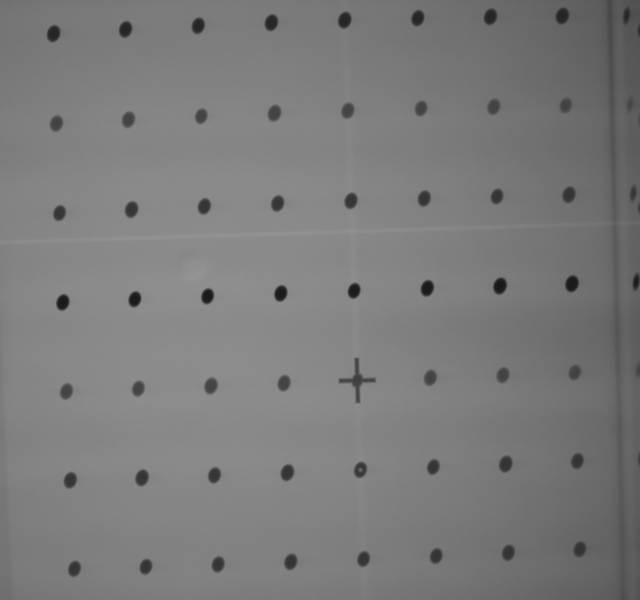
Write a Shadertoy shader that draws this pattern.

```glsl
// Lengths are fractions of the canvas height, y runs downward.
const vec2 GRID_ORIGIN = vec2(0.5903, 0.4847);
const float PITCH = 0.1222;
const vec2 DOT_RADIUS = vec2(0.0105, 0.0132);
const float DOT_BLUR = 0.0026;
const float ROW_TONE[7] = float[7](0.13, 0.25, 0.19, 0.08, 0.25, 0.19, 0.19);
const ivec2 CROSS_CELL = ivec2(0, 1);
const ivec2 CHIPPED_CELL = ivec2(0, 2);
const vec2 CROSS_ARM = vec2(0.0305, 0.0375);
const float CROSS_HALF_WIDTH = 0.0036;
const float CROSS_TONE = 0.23;
const float WALL_TONE = 0.552;
const vec2 LIGHT_CENTER = vec2(0.35, 0.53);
const vec2 LIGHT_FALLOFF = vec2(0.28, 0.27);
const vec2 DENT_CENTER = vec2(0.319, 0.443);
const float DENT_RADIUS = 0.025;

vec2 hash2(vec2 p) {
    return fract(sin(vec2(dot(p, vec2(127.1, 311.7)), dot(p, vec2(269.5, 183.3)))) * 4375.85);
}

// Distance to the nearest scattered cell point
float cellular(vec2 p) {
    vec2 cell = floor(p);
    float nearest = 2.0;
    for (int y = -1; y <= 1; y++)
        for (int x = -1; x <= 1; x++) {
            vec2 c = cell + vec2(x, y);
            nearest = min(nearest, length(c + hash2(c) - p));
        }
    return nearest;
}

float bump(float d, float width) {
    return exp(-d * d / (width * width));
}

float fill(float d) {
    float soft = max(DOT_BLUR, 0.75 / iResolution.y);
    return 1.0 - smoothstep(-soft, soft, d);
}

float ellipse(vec2 p, vec2 r) {
    return (length(p / r) - 1.0) * r.x;
}

float box(vec2 p, vec2 halfSize) {
    vec2 d = abs(p) - halfSize;
    return length(max(d, 0.0)) + min(max(d.x, d.y), 0.0);
}

// Grid node with perspective skew and lens bend
vec2 node(float i, float j) {
    float x = i * (1.0 - 0.0011 * j - 0.00045 * j * j)
            - 0.0007 * i * i * i - 0.0011 * i * i + 0.043 * j;
    float y = 1.225 * j - 0.0018 * j * j
            - (0.0352 + 0.0015 * j) * i + (0.0011 - 0.0009 * j) * i * i;
    return GRID_ORIGIN + PITCH * vec2(x, y);
}

float wall(vec2 p) {
    // Uneven light and faint horizontal bands
    vec2 d = p - LIGHT_CENTER;
    float tone = WALL_TONE - dot(LIGHT_FALLOFF, d * d);
    tone += 0.004 * sin(p.y * 41.0 + 0.5) + 0.003 * sin(p.y * 67.0 + p.x);
    tone -= 0.025 * bump(p.y - 0.56, 0.06) * smoothstep(0.2, 1.0, p.x);

    // Panel seams
    tone += 0.028 * bump(p.y - 0.404 + 0.031 * p.x, 0.0035);
    tone += 0.014 * bump(p.x - 0.574 - 0.034 * p.y, 0.006);

    // Folds at both sides
    float fold = p.x - 1.016 - 0.023 * p.y;
    tone -= 0.055 * bump(fold, 0.005) * (1.0 - 0.5 * p.y);
    tone -= 0.02 * smoothstep(-0.025, 0.0, fold);
    tone += 0.022 * bump(fold - 0.016, 0.007);
    float edge = p.x - 0.045 * (p.y - 0.55);
    tone -= 0.025 * (1.0 - smoothstep(-0.004, 0.006, edge));
    tone -= 0.018 * bump(p.x, 0.016) * bump(p.y - 0.54, 0.12);

    // Shallow dent, lit from one side
    vec2 q = (p - DENT_CENTER) / DENT_RADIUS;
    float rim = bump(length(q) - 0.75, 0.32);
    tone += 0.035 * rim * dot(q, vec2(0.5, 0.65)) + 0.016 * exp(-dot(q, q) * 2.0);

    // Cloudy wear and small specks
    tone += 0.007 * (cellular(p * vec2(9.0, 15.0)) - 0.5);
    tone += 0.006 * (cellular(p * 90.0) - 0.5);
    return tone;
}

void mainImage(out vec4 fragColor, in vec2 fragCoord) {
    vec2 p = vec2(fragCoord.x, iResolution.y - fragCoord.y) / iResolution.y;
    float tone = wall(p);

    for (int j = -3; j <= 3; j++)
        for (int i = -4; i <= 4; i++) {
            ivec2 cell = ivec2(i, j);
            bool folded = i == 4;
            vec2 v = p - node(float(i), float(j));
            vec2 radius = DOT_RADIUS * (0.96 + 0.08 * hash2(vec2(cell)).x);
            if (folded) { v.x += 0.011; radius.x *= 0.5; }

            // Horizontal smear beside the mark
            tone -= 0.03 * bump(v.y, 0.009) * exp(-abs(v.x - 0.006) / 0.018);

            float ink = ROW_TONE[j + 3];
            float d = ellipse(v + vec2(0.12 * v.y, 0.0), radius);
            if (cell == CROSS_CELL) {
                vec2 w = v + vec2(-0.03 * v.y, 0.02 * v.x);
                float arms = min(box(w, vec2(CROSS_ARM.x, CROSS_HALF_WIDTH)),
                                 box(w, vec2(CROSS_HALF_WIDTH, CROSS_ARM.y)));
                d = min(arms, d + 0.001);
                ink = CROSS_TONE;
            }
            // Second edge of the folded column
            if (folded && j < 0)
                d = min(d, ellipse(p - vec2(1.067, node(4.0, float(j)).y + 0.025), radius * 0.7));

            ink += 0.05 * smoothstep(-0.006, 0.0, d);
            if (cell == CHIPPED_CELL) ink += 0.25 * exp(-dot(v, v) / 0.000012);
            tone = mix(tone, ink, 0.94 * fill(d));
        }

    fragColor = vec4(vec3(clamp(tone, 0.0, 1.0)), 1.0);
}
```
